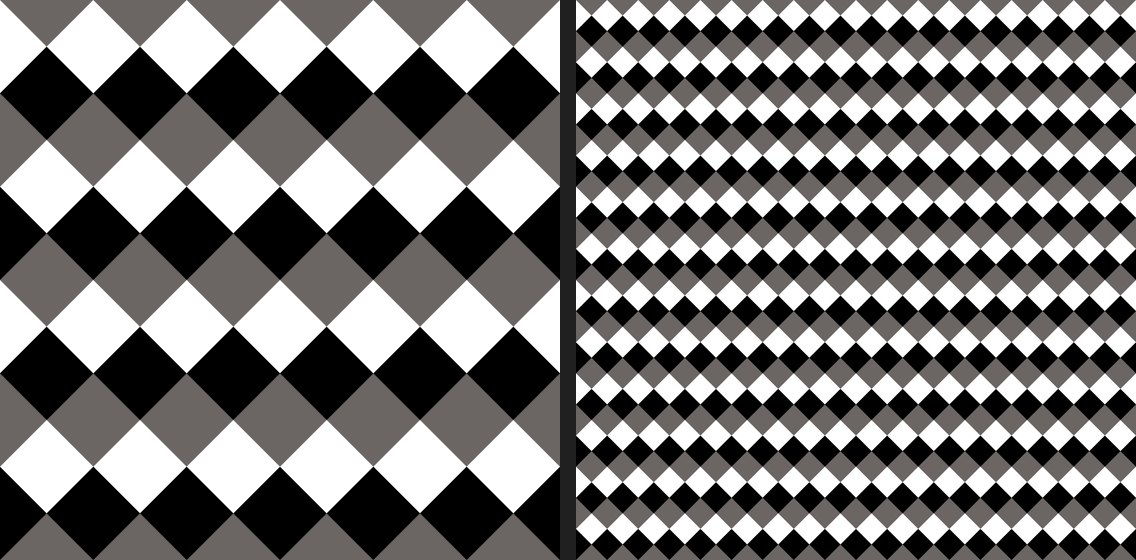
Left: one tile. Right: repeated 3 by 3.
This pattern is drawn by a Shadertoy shader. Its source:

```glsl
#define REPEATS 6.0
#define EDGE_PIXELS 1.0
#define GRAY vec3(0.42, 0.40, 0.39)
#define BLACK vec3(0.0)
#define WHITE vec3(1.0)

// Rows of diamonds cycle upward: gray, black, white
vec3 rowColor(float row) {
    float k = mod(row, 3.0);
    return k < 0.5 ? GRAY : (k < 1.5 ? BLACK : WHITE);
}

void mainImage(out vec4 fragColor, in vec2 fragCoord) {
    vec2 p = REPEATS * fragCoord / iResolution.xy;

    // Diagonal axes turn the diamonds into unit squares
    vec2 diagonal = vec2(p.x + p.y, p.y - p.x);
    vec2 cell = floor(diagonal - 0.5);
    vec2 local = fract(diagonal - 0.5);

    // Coverage of the next cell along each diagonal
    float edgeWidth = EDGE_PIXELS * REPEATS * length(1.0 / iResolution.xy);
    vec2 cover = clamp((local - 0.5) / edgeWidth + 0.5, 0.0, 1.0);

    // The four cells around a corner span three rows
    float row = cell.x + cell.y + 1.0;
    vec3 lower = rowColor(row);
    vec3 middle = rowColor(row + 1.0);
    vec3 upper = rowColor(row + 2.0);

    vec3 color = mix(mix(lower, middle, cover.x), mix(middle, upper, cover.x), cover.y);
    fragColor = vec4(color, 1.0);
}
```
